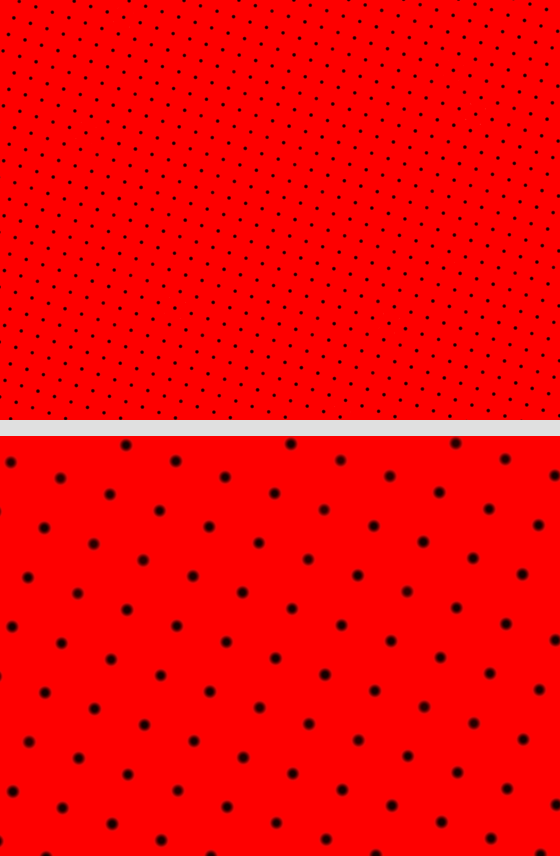
Top: the whole. Bottom: its middle third, enlarged.
A Shadertoy shader for this pattern:

```glsl
// Lengths are fractions of the canvas height
const float SPACING = 0.04134;
const float TILT = -0.316;
const vec2 ORIGIN = vec2(0.0095, 0.0295);  // one dot, from the canvas centre
const float DOT_RADIUS = 0.0040;
const float EDGE_SOFTNESS = 0.0026;
const float RADIUS_VARIATION = 0.0003;
const float JITTER = 0.0004;
const float INK_FADE = 0.12;
const float HALO = 0.6;
const float SPECK_CHANCE = 0.015;
const float SPECK_RADIUS = 0.0012;
const vec3 CLOTH_RED = vec3(0.995, 0.0, 0.0);
const vec3 DOT_BLACK = vec3(0.08, 0.0, 0.0);
const vec3 SPECK_PINK = vec3(1.0, 0.12, 0.1);

float hash(vec2 p) {
    return fract(sin(dot(p, vec2(127.1, 311.7))) * 43758.5453);
}

vec2 hash2(vec2 p) {
    return vec2(hash(p + 17.0), hash(p + 53.0));
}

float softDisc(vec2 p, float radius, float softness) {
    return 1.0 - smoothstep(-softness, softness, length(p) - radius);
}

void mainImage(out vec4 fragColor, in vec2 fragCoord) {
    float pixel = 1.0 / iResolution.y;
    vec2 p = (fragCoord - 0.5 * iResolution.xy) * pixel - ORIGIN;

    // Tilted square lattice, one dot at each cell centre
    vec2 axis = vec2(cos(TILT), sin(TILT));
    vec2 grid = vec2(dot(p, axis), dot(p, vec2(-axis.y, axis.x))) / SPACING;
    vec2 cell = floor(grid + 0.5);
    vec2 local = (grid - cell) * SPACING;

    // Slight differences in place, size and ink from dot to dot
    vec2 offset = (hash2(cell) - 0.5) * JITTER;
    float radius = DOT_RADIUS + (hash(cell) - 0.5) * RADIUS_VARIATION;
    float ink = 1.0 - INK_FADE * pow(hash(cell + 91.0), 4.0);
    float cover = ink * softDisc(local - offset, radius, max(EDGE_SOFTNESS, pixel));

    // Rare pale specks between the dots
    vec2 speckPlace = (vec2(0.5) + 0.2 * (hash2(cell + 7.0) - 0.5)) * SPACING;
    float speck = softDisc(abs(local) - speckPlace, SPECK_RADIUS, max(SPECK_RADIUS, pixel));
    speck *= step(hash(cell + 29.0), SPECK_CHANCE);

    vec3 color = mix(CLOTH_RED, SPECK_PINK, speck);
    color = mix(color, DOT_BLACK, cover);

    // Faint pale rim where the ink thins out
    color.gb += HALO * cover * pow(1.0 - cover, 6.0);

    fragColor = vec4(color, 1.0);
}
```
